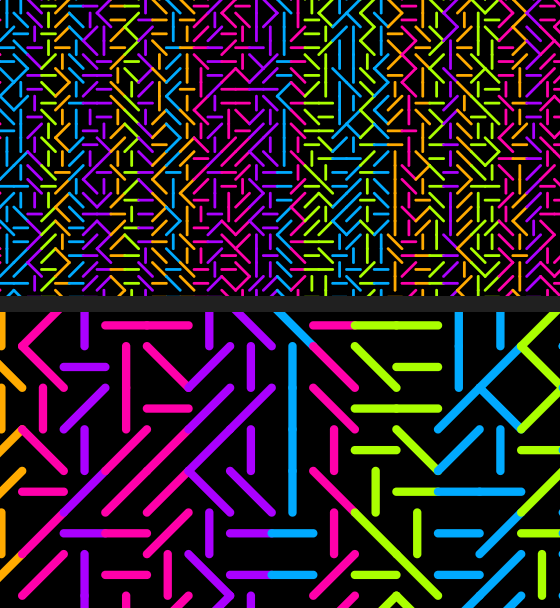
Top, the full canvas; bottom, a detail of the centre.
Give the GLSL for this pattern, as a WebGL 1 fragment shader.

```glsl
precision highp float;
// Neon maze: a square grid with one round-capped stroke per cell, chosen at
// random as horizontal, vertical or either diagonal, on black. Every column
// has one of five colours, spread evenly by a cubic permutation.

uniform vec2 u_resolution;

#define COLUMNS 40.4       // cells across the canvas width
#define STROKE_WIDTH 0.2   // in cells
#define ROW_OFFSET 0.06    // vertical grid shift, in cells
#define SEED 17.3
#define COLOUR_PERIOD 41.0 // prime, so that cubing permutes the columns

const vec3 BACKGROUND = vec3(0.0);
const vec3 PINK = vec3(1.0, 0.0, 0.667);
const vec3 BLUE = vec3(0.0, 0.667, 1.0);
const vec3 ORANGE = vec3(1.0, 0.667, 0.0);
const vec3 PURPLE = vec3(0.667, 0.0, 1.0);
const vec3 LIME = vec3(0.667, 1.0, 0.0);

float hash(vec2 p) {
  vec3 q = fract(vec3(p.xyx) * 0.1031 + SEED * 0.017);
  q += dot(q, q.yzx + 33.33);
  return fract((q.x + q.y) * q.z);
}

vec3 columnColour(float column) {
  float k = mod(column, COLOUR_PERIOD);
  float slot = floor(5.0 * (mod(k * k * k, COLOUR_PERIOD) + 0.25) / COLOUR_PERIOD);
  if (slot < 0.5) return BLUE;
  if (slot < 1.5) return PURPLE;
  if (slot < 2.5) return ORANGE;
  if (slot < 3.5) return LIME;
  return PINK;
}

// Half of the stroke, as a vector from the cell centre to one end
vec2 strokeArm(vec2 cell) {
  float kind = floor(hash(cell) * 4.0);
  if (kind < 0.5) return vec2(0.5, 0.0);
  if (kind < 1.5) return vec2(0.0, 0.5);
  if (kind < 2.5) return vec2(0.5, 0.5);
  return vec2(0.5, -0.5);
}

float strokeDistance(vec2 p, vec2 arm) {
  float along = clamp(dot(p, arm) / dot(arm, arm), -1.0, 1.0);
  return length(p - arm * along) - 0.5 * STROKE_WIDTH;
}

void main() {
  // Grid coordinates, rows counted from the top
  float pixel = COLUMNS / u_resolution.x;
  vec2 p = vec2(gl_FragCoord.x, u_resolution.y - gl_FragCoord.y) * pixel;
  p.y += ROW_OFFSET;
  vec2 home = floor(p);

  // Neighbours are included so that caps reach across cell borders
  vec3 colour = BACKGROUND;
  for (int i = -1; i <= 1; i++) {
    for (int j = -1; j <= 1; j++) {
      vec2 cell = home + vec2(float(i), float(j));
      float d = strokeDistance(p - cell - 0.5, strokeArm(cell));
      float cover = clamp(0.5 - d / pixel, 0.0, 1.0);
      colour = mix(colour, columnColour(cell.x), cover);
    }
  }
  gl_FragColor = vec4(colour, 1.0);
}
```
